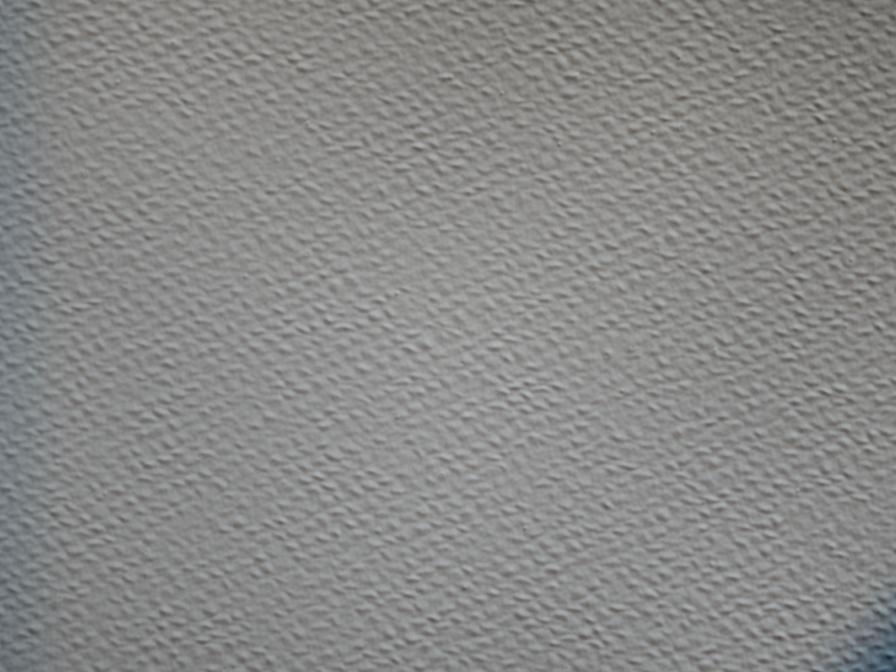
Give the GLSL for this texture, as a Shadertoy shader.

```glsl
// Primed artist's canvas: worn rows of woven knots under matt grey paint in raking light.

const float ROW_SPACING = 0.0212;      // in canvas heights
const float RISING_ANGLE = 0.36;       // rows climbing to the right, radians
const float FALLING_ANGLE = -0.72;     // rows dropping to the right
const float THREAD_WARP = 0.009;       // wander of the threads
const float LIGHT_STEP = 0.0021;       // softness of the relief
const float RELIEF = 0.165;            // strength of the shading
const float GRAIN = 0.014;             // faint film of fine noise
const float VIGNETTE = 0.100;
const float SPECK_CELL = 0.070;
const float SPECK_SHARE = 0.30;
const vec2 LIGHT_DIR = vec2(0.42, 0.907);
const vec3 PAINT = vec3(0.573, 0.576, 0.576);
const vec3 SHADE_TINT = vec3(0.88, 1.0, 1.08);   // cool lights, warm shadows
const vec3 WARM_SHIFT = vec3(0.004, -0.005, -0.018);
const vec3 COOL_SHIFT = vec3(-0.045, -0.020, -0.002);
const vec3 CORNER_SHIFT = vec3(-0.26, -0.17, -0.10);

vec2 hash2(vec2 p) {
    vec3 q = fract(p.xyx * vec3(0.1031, 0.1030, 0.0973));
    q += dot(q, q.yzx + 33.33);
    return fract((q.xx + q.yz) * q.zy);
}

float gradientAt(vec2 cell, vec2 offset) {
    float angle = 6.2832 * hash2(cell).x;
    return dot(vec2(cos(angle), sin(angle)), offset);
}

// Gradient noise, roughly -0.7 to 0.7
float noise(vec2 p) {
    vec2 i = floor(p), f = p - i;
    vec2 w = f * f * f * (f * (f * 6.0 - 15.0) + 10.0);
    vec2 e = vec2(1.0, 0.0);
    return mix(mix(gradientAt(i, f), gradientAt(i + e, f - e), w.x),
               mix(gradientAt(i + e.yx, f - e.yx), gradientAt(i + 1.0, f - 1.0), w.x), w.y);
}

vec2 rotate(vec2 p, float a) {
    return vec2(cos(a) * p.x + sin(a) * p.y, cos(a) * p.y - sin(a) * p.x);
}

// Rounded ridges running along one direction
float ridges(vec2 p, float angle) {
    return 0.5 + 0.5 * cos(6.2832 * rotate(p, angle).y / ROW_SPACING);
}

// Rare round paint pimples, some with a sunken middle
float specks(vec2 p) {
    vec2 cell = floor(p / SPECK_CELL);
    float height = 0.0;
    for (int y = -1; y <= 1; y++)
    for (int x = -1; x <= 1; x++) {
        vec2 id = cell + vec2(x, y);
        vec2 kind = hash2(id + 71.0);
        float radius = mix(0.0028, 0.0065, kind.y * kind.y);
        float d = length(p - (id + hash2(id + 19.0)) * SPECK_CELL) / radius;
        float bump = exp(-d * d) - 0.7 * kind.y * exp(-5.0 * d * d);
        height += step(kind.x, SPECK_SHARE) * bump;
    }
    return height;
}

// Height of knots, thread streaks, lumps and pimples
float surface(vec2 p) {
    vec2 wander = vec2(noise(p * 17.0 + 200.0), noise(p * 17.0 + 300.0))
                + 0.6 * vec2(noise(p * 42.0 + 400.0), noise(p * 42.0 + 500.0));
    vec2 q = p + THREAD_WARP * wander;
    float knots = ridges(q, RISING_ANGLE) * ridges(q, FALLING_ANGLE);
    float wear = clamp(0.9 + 1.1 * noise(p * 30.0 + 600.0) + 0.6 * noise(p * 7.0 + 700.0), 0.2, 1.6);
    float threads = noise(rotate(q, 0.30) * vec2(7.0, 58.0) + 800.0);
    float lumps = 0.65 * noise(rotate(p, 0.5) * 60.0 + 900.0) + 0.30 * noise(p * 125.0 + 1000.0);
    return knots * wear + 0.22 * threads + lumps + 0.9 * specks(p);
}

void mainImage(out vec4 fragColor, in vec2 fragCoord) {
    vec2 uv = fragCoord / iResolution.xy;
    vec2 p = fragCoord / iResolution.y;
    vec2 c = uv * 2.0 - 1.0;

    // Raking light, sharper in the middle of the field; lights flatten, shadows bite
    vec2 reach = LIGHT_DIR * LIGHT_STEP * (1.0 + 0.15 * dot(c, c));
    float slope = surface(p - reach) - surface(p + reach);
    float shade = slope / (1.0 + 0.45 * max(slope, 0.0) + 0.10 * max(-slope, 0.0));
    float strength = RELIEF * mix(0.80, 1.06, smoothstep(0.0, 0.9, uv.x));

    // Broad lighting and lens falloff
    float broad = -VIGNETTE * dot(c, c) * 0.5 - 0.018 * c.x * c.y
                + 0.030 * noise(p * 2.2 + 40.0);
    float leftEdge = 1.0 - smoothstep(0.0, 0.08, uv.x);
    float corner = smoothstep(0.87, 1.02, uv.x - 0.7 * uv.y);
    float warm = smoothstep(-0.6, 1.2, c.x * 0.4 + c.y);

    vec3 color = PAINT + broad + SHADE_TINT * shade * strength;
    color += WARM_SHIFT * warm + COOL_SHIFT * leftEdge + CORNER_SHIFT * corner;
    color += GRAIN * noise(p * 210.0 + 50.0);
    fragColor = vec4(clamp(color, 0.0, 1.0), 1.0);
}
```
